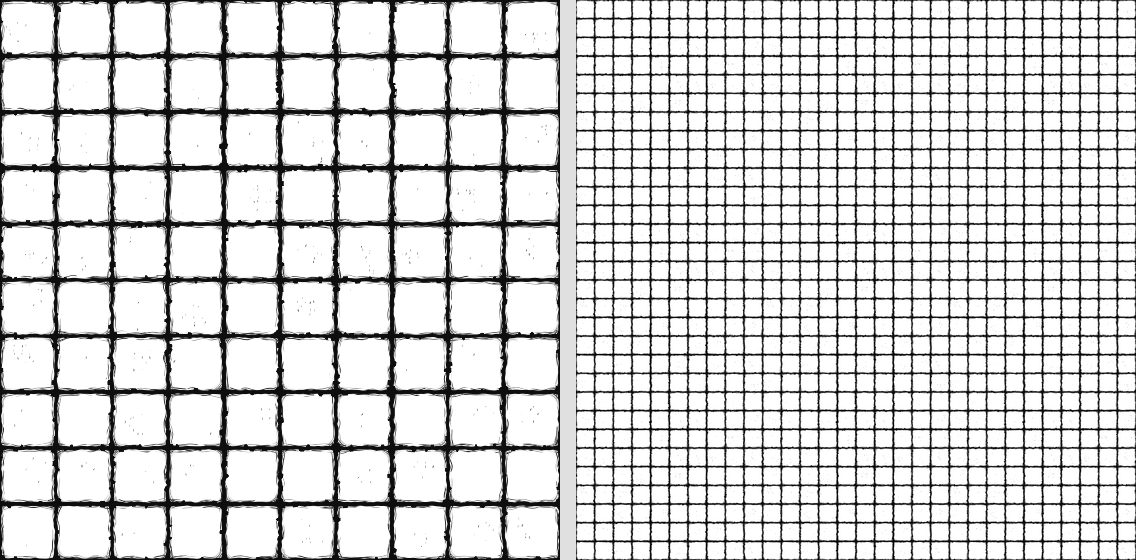
Left: one tile. Right: repeated 3 by 3.
Give the GLSL for this texture map, as a Shadertoy shader.

```glsl
// Seamless ten by ten grid of white tiles with rough, scratched black ink joints.
const float GRID = 10.0;
const float TAU = 6.2831853;
const vec3 PAPER = vec3(1.0);
const vec3 INK = vec3(0.055);

float hash(vec2 p) {
    vec3 q = fract(p.xyx * vec3(0.1031, 0.1030, 0.0973));
    q += dot(q, q.yzx + 33.33);
    return fract((q.x + q.y) * q.z);
}

// Layered sines with whole cycles over the canvas, so they wrap.
float wobble(float t, float seed, float freq) {
    float sum = 0.0;
    for (int i = 0; i < 4; i++) {
        vec2 id = vec2(seed, float(i) * 5.7 + freq);
        float cycles = floor(GRID * freq * (0.4 + 1.3 * hash(id)));
        sum += 0.5 * sin(TAU * (cycles * t / GRID + hash(id + 19.0)));
    }
    return sum;
}

// Coverage of a shape whose signed distance is d.
float fill(float d, float px) {
    return clamp(0.5 - d / px, 0.0, 1.0);
}

// Square-ended chips that thicken short runs of a joint.
float chips(float t, float seed, float px) {
    const float RATE = 9.0;
    float u = t * RATE;
    vec2 id = vec2(mod(floor(u), GRID * RATE), seed);
    float halfLength = mix(0.15, 0.45, hash(id + 7.0));
    float block = fill(abs(fract(u) - 0.5) - halfLength, px * RATE);
    return block * step(0.82, hash(id)) * mix(0.012, 0.042, hash(id + 3.0));
}

// One family of parallel joints: solid core and loose strands on both sides.
float joints(float across, float along, float axis, float rough, float px) {
    float line = mod(round(across), GRID);
    float seed = line * 7.0 + axis * 101.0;
    float a = across - round(across) + 0.009 * rough * wobble(along, seed, 2.0);
    float side = seed + 3.0 * step(0.0, a) + 211.0;
    float d = abs(a);
    float toCrossing = abs(along - round(along));

    float halfWidth = 0.030 + 0.010 * hash(vec2(seed, 5.0));
    halfWidth += 0.006 * rough * wobble(along, side, 5.0) + chips(along, side, px);
    halfWidth += 0.035 * exp(-toCrossing * 18.0);
    float ink = fill(d - halfWidth, px);

    float flare = 0.055 * exp(-toCrossing * 12.0);
    for (int i = 0; i < 3; i++) {
        float k = float(i);
        float id = side + 401.0 + 37.0 * k;
        float centre = 0.043 + 0.009 * k + 0.013 * wobble(along, id, 2.0) + flare;
        float thin = 0.008 - 0.0015 * k;
        float gate = smoothstep(-0.15, 0.5, wobble(along, id + 11.0, 1.5) + 6.0 * flare - 0.1 * k);
        float strand = fill(abs(d - centre) - thin, px) * min(1.0, 2.6 * thin / px);
        ink = max(ink, strand * gate * (0.95 - 0.15 * k));
    }
    return ink;
}

// Grey brushed smudges that round off the tile corners.
float smudges(vec2 p) {
    vec2 local = fract(p) - 0.5;
    vec2 corner = mod(floor(p), GRID) * 2.0 + step(0.0, local);
    float strength = hash(corner + 61.0);
    float radius = mix(0.10, 0.20, hash(corner + 83.0));
    float d = length(max(abs(local) - (0.45 - radius), 0.0)) - radius;
    float bend = wobble(p.x, 71.0, 2.0) + wobble(p.y, 73.0, 2.0);
    float streaks = 0.55 + 0.45 * sin(d * 170.0 + 2.5 * bend);
    float nearCorner = smoothstep(0.20, 0.42, min(abs(local.x), abs(local.y)));
    float haze = smoothstep(-0.035, 0.045, d) * streaks;
    return haze * strength * mix(0.12, 0.9, nearCorner);
}

// Cellular flecks, gathered in a loose patch on some tiles.
float flecks(vec2 p, float px) {
    const float RATE = 14.0;
    vec2 tile = mod(floor(p), GRID);
    vec2 patchCentre = 0.3 + 0.4 * vec2(hash(tile + 23.0), hash(tile + 29.0));
    float patchMask = smoothstep(0.30, 0.08, length(fract(p) - patchCentre));
    float density = 0.30 * patchMask * smoothstep(0.35, 1.0, hash(tile + 31.0));

    vec2 cell = mod(floor(p * RATE), GRID * RATE);
    vec2 point = 0.3 + 0.4 * vec2(hash(cell + 41.0), hash(cell + 43.0));
    vec2 q = (fract(p * RATE) - point) / RATE;
    float angle = 0.9 + hash(cell + 47.0);
    vec2 dir = vec2(cos(angle), sin(angle));
    float d = length(vec2(dot(q, dir) * 0.5, dot(q, vec2(-dir.y, dir.x))));
    float dot1 = fill(d - mix(0.003, 0.009, hash(cell + 53.0)), px);
    return dot1 * step(hash(cell + 59.0), density) * mix(0.15, 0.8, hash(cell + 67.0));
}

void mainImage(out vec4 fragColor, in vec2 fragCoord) {
    vec2 p = GRID * fragCoord / iResolution.xy;
    float px = GRID / iResolution.y;

    float upright = joints(p.x, p.y, 0.0, 1.0, px);
    float level = joints(p.y, p.x, 1.0, 0.55, px);
    float wear = max(smudges(p), flecks(p, px));

    float ink = max(max(upright, level), wear);
    fragColor = vec4(mix(PAPER, INK, ink), 1.0);
}
```
